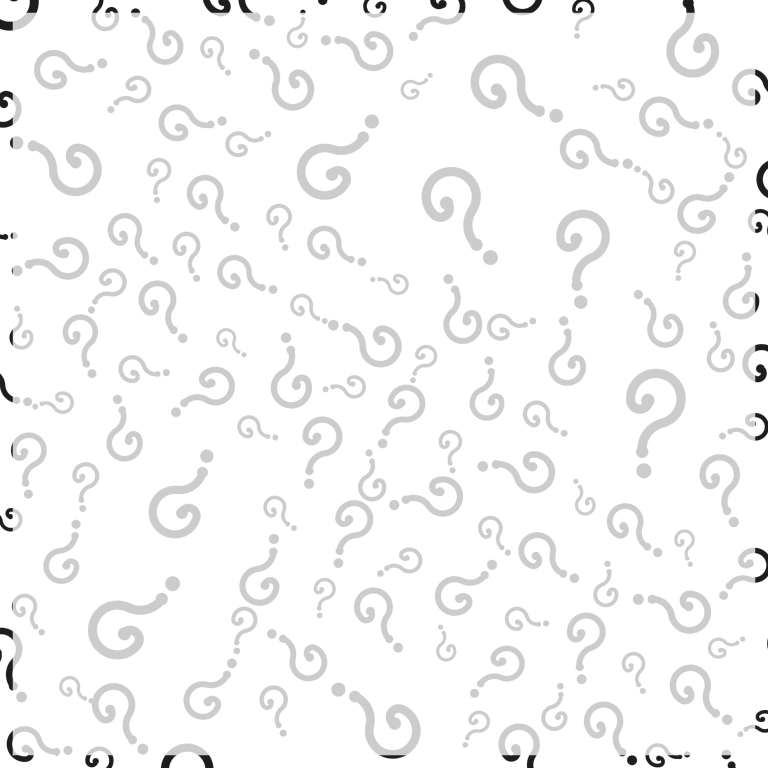
Reproduce this pattern procedurally as a Shadertoy shader.

```glsl
// Question marks of mixed size and heading, scattered grey on white, black in a thin rim.
// A tilted lattice holds one large mark per cell or splits it into four lesser ones;
// each mark is a distance field made of three tangent arcs, two round ends and a dot.

const float PI = 3.14159265;
const float TILT = 0.42;      // lattice angle against the canvas
const float CELLS = 6.0;      // lattice cells along the canvas height

vec3 hash3(vec2 cell) {
    vec3 h = fract(cell.xyx * vec3(0.1031, 0.1030, 0.0973));
    h += dot(h, h.yxz + 33.33);
    return fract((h.xxy + h.yzz) * h.zyx);
}

vec2 turn(vec2 v, float angle) {
    float c = cos(angle), s = sin(angle);
    return vec2(c * v.x - s * v.y, s * v.x + c * v.y);
}

// Distance to an arc's centre line; angles in degrees
float arc(vec2 p, vec2 centre, float radius, float middle, float halfSpan) {
    p -= centre;
    float m = radians(middle), span = radians(halfSpan);
    float a = mod(atan(p.y, p.x) - m + PI, 2.0 * PI) - PI;
    a = m + clamp(a, -span, span);
    return length(p - radius * vec2(cos(a), sin(a)));
}

// Upright question mark of height one, centred on the origin
float questionMark(vec2 p) {
    float bowl = arc(p, vec2(0.03, 0.22), 0.235, 50.0, 130.0);
    float curl = arc(p, vec2(-0.12, 0.22), 0.085, 270.0, 90.0);
    float stem = arc(p, vec2(0.115, -0.263), 0.255, 140.0, 40.0);
    float stroke = min(bowl, min(curl, stem)) - 0.043;
    float curlEnd = length(p - vec2(-0.045, 0.21)) - 0.062;
    float stemEnd = length(p - vec2(-0.138, -0.262)) - 0.058;
    float dotBelow = length(p - vec2(-0.137, -0.44)) - 0.070;
    return min(min(stroke, dotBelow), min(curlEnd, stemEnd));
}

// One mark at a lattice position, randomly shifted and turned
float placedMark(vec2 p, vec2 centre, float size, float jitter, vec3 rnd) {
    vec2 q = p - centre - (rnd.xy - 0.5) * jitter;
    float heading = 2.0 * PI * pow(rnd.z, 1.3);   // favours upright and right-leaning
    return questionMark(turn(q, -TILT - heading) / size) * size;
}

// Distance to the nearest mark, in lattice units
float scatter(vec2 p) {
    vec2 home = floor(p);
    float d = 1.0;
    for (int j = -1; j <= 1; j++)
    for (int i = -1; i <= 1; i++) {
        vec2 cell = home + vec2(i, j);
        vec3 pick = hash3(cell + 71.0);
        if (pick.x < 0.31) {
            float size = mix(0.72, 0.84, pick.y);
            d = min(d, placedMark(p, cell + 0.5, size, 0.14, hash3(cell + 19.0)));
            continue;
        }
        // Four quarters, medium and small in alternation
        for (int k = 0; k < 4; k++) {
            vec2 quarter = vec2(k & 1, k >> 1);
            vec2 id = 2.0 * cell + quarter;
            float vary = hash3(id + 207.0).x;
            float size = mod(id.x + id.y, 2.0) < 0.5 ? mix(0.48, 0.61, vary)
                                                     : mix(0.28, 0.41, vary);
            vec2 centre = cell + 0.25 + 0.5 * quarter;
            d = min(d, placedMark(p, centre, size, 0.11, hash3(id + 133.0)));
        }
    }
    return d;
}

void mainImage(out vec4 fragColor, in vec2 fragCoord) {
    float pixel = 1.0 / iResolution.y;
    vec2 uv = fragCoord * pixel;
    vec2 canvas = iResolution.xy * pixel;

    float d = scatter(turn(uv, TILT) * CELLS + 20.0) / CELLS;
    float ink = 1.0 - smoothstep(-0.75 * pixel, 0.75 * pixel, d);

    // Marks turn black within the rim
    vec2 toEdge = min(uv, canvas - uv);
    float inside = min(toEdge.x, toEdge.y) - 0.0165;
    float panel = smoothstep(-0.5 * pixel, 0.5 * pixel, inside);
    vec3 inkColor = mix(vec3(0.12, 0.11, 0.11), vec3(0.80), panel);

    fragColor = vec4(mix(vec3(1.0), inkColor, ink), 1.0);
}
```
